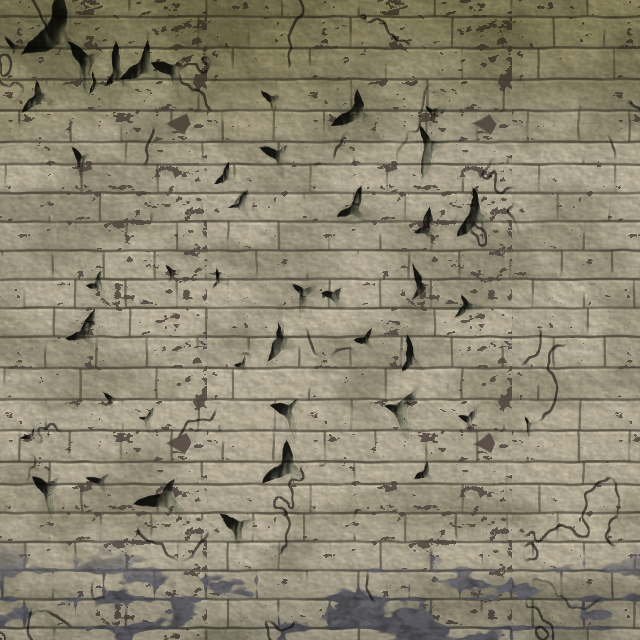
A Shadertoy shader for this texture:

```glsl
// Painted brick wall: 22 uneven courses of faint bricks under cream paint.
// A repeating tile carries the brickwork and small chips; hashed tears, cracks,
// a grimy top and a blue-grey worn foot are laid over the whole canvas.

const vec3 PAINT      = vec3(0.685, 0.655, 0.570);
const vec3 STAIN      = vec3(0.575, 0.550, 0.465);
const vec3 JOINT      = vec3(0.270, 0.255, 0.205);
const vec3 CHIP       = vec3(0.300, 0.260, 0.235);
const vec3 BARE       = vec3(0.340, 0.340, 0.375);
const vec3 GRIME_TINT = vec3(0.720, 0.720, 0.590);
const vec2 TILE       = vec2(0.4766, 0.5);     // two tiles down, just over two across
const vec2 TILE_START = vec2(0.323, 0.026);    // measured from the upper left
const float JOINT_WIDTH = 0.0015;
const float TEAR_CELLS  = 10.0;
const float TAU = 6.28319;

float hash(vec2 p) {
    vec3 q = fract(p.xyx * vec3(0.1031, 0.1030, 0.0973));
    q += dot(q, q.yzx + 33.33);
    return fract((q.x + q.y) * q.z);
}

float noise(vec2 p) {
    vec2 i = floor(p), f = fract(p);
    f = f * f * (3.0 - 2.0 * f);
    return mix(mix(hash(i), hash(i + vec2(1, 0)), f.x),
               mix(hash(i + vec2(0, 1)), hash(i + vec2(1, 1)), f.x), f.y);
}

float fbm(vec2 p) {
    float sum = 0.0, amp = 0.533;
    for (int i = 0; i < 4; i++) {
        sum += amp * noise(p);
        p = mat2(1.6, 1.2, -1.2, 1.6) * p + 17.3;
        amp *= 0.5;
    }
    return sum;
}

// Course index and course height for a position 0..1 down the tile
vec2 course(float f) {
    if (f < 0.391) return vec2(f / 0.09775, 0.09775);
    if (f < 0.461) return vec2(4.0 + (f - 0.391) / 0.07, 0.07);
    return vec2(5.0 + (f - 0.461) / 0.08983, 0.08983);
}

// Three-cusped rip: black beneath the upper left lip, fading to paint
void tear(inout vec3 col, vec2 p, vec2 seed, float size, float px) {
    p /= size;
    if (dot(p, p) > 2.5) return;
    p.x *= mix(0.9, 1.6, hash(seed + 3.7));
    float a = atan(p.y, p.x);
    float spoke = abs(fract(a * 3.0 / TAU + hash(seed)) - 0.5) * 2.0;
    float radius = mix(0.27, 1.0, pow(spoke, 2.6));
    radius *= 0.78 + 0.22 * cos(a + TAU * hash(seed + 8.1));
    float d = length(p) - radius;
    float soft = 1.2 * px / size + 0.02;
    float inside = 1.0 - smoothstep(-soft, soft, d);
    float light = dot(p, vec2(0.85, -0.5)) + 0.35 * (noise(p * vec2(9, 3) + seed) - 0.5);
    float shade = mix(0.13, 0.88, smoothstep(-0.3, 0.32, light));
    col *= 1.0 - 0.16 * (1.0 - smoothstep(0.0, 0.22, d)) * (1.0 - inside);
    col *= 1.0 + 0.16 * smoothstep(0.06, 0.0, abs(d - 0.05));
    col = mix(col, col * shade * vec3(0.97, 1.0, 0.97), inside);
}

void mainImage(out vec4 fragColor, in vec2 fragCoord) {
    vec2 uv = fragCoord / iResolution.xy;
    float px = 1.0 / iResolution.y;

    // Brickwork coordinates
    vec2 wobble = vec2(noise(uv * 45.0), noise(uv * 38.0 + 9.0)) - 0.5;
    vec2 wall = vec2(uv.x, 1.0 - uv.y) - TILE_START;
    vec2 t = mod(wall, TILE);
    vec2 bent = mod(wall + wobble * 0.0022, TILE);
    vec2 c = course(bent.y / TILE.y);
    float row = floor(c.x), height = c.y * TILE.y;
    float v = fract(c.x) * height;
    float above = v < height * 0.5 ? -v : height - v;
    float count = hash(vec2(row, 5.0)) < 0.25 ? 6.0 : 4.0;
    float b = bent.x / TILE.x * count + 0.5 * mod(row, 2.0) + 0.25 * hash(vec2(row, 2.0));
    float side = (fract(b + 0.5) - 0.5) * TILE.x / count;
    float nearJoint = exp(-min(abs(above), abs(side) * 1.6) * 180.0);

    // Paint: mottling, brick tone, fine relief
    vec3 col = mix(PAINT, STAIN, smoothstep(0.40, 0.72, fbm(uv * vec2(9, 15) + 4.0)));
    col *= 0.97 + 0.06 * hash(vec2(mod(floor(b), count), row));
    col *= 0.95 + 0.10 * noise(uv * 210.0);
    vec2 grain = t * vec2(65, 105);
    float flake = fbm(grain);
    col *= 1.0 + 0.34 * (flake - fbm(grain + vec2(0.22, -0.3)));

    // Joints: dark bed line with a lit arris, fainter upright joints
    float bed = 1.0 - smoothstep(JOINT_WIDTH - px * 0.5, JOINT_WIDTH + px, abs(above));
    float upright = 1.0 - smoothstep(0.0008, 0.0008 + 1.3 * px, abs(side));
    col *= 1.0 + 0.11 * exp(-pow((above + 0.004) / 0.0018, 2.0));
    col *= 1.0 - 0.10 * exp(-abs(above) * 190.0);
    col = mix(col, JOINT, bed * (0.45 + 0.4 * noise(uv * vec2(24, 60))));
    col = mix(col, JOINT, upright * 0.6 * smoothstep(0.25, 0.7, noise(uv * 34.0)));

    // Chips gather toward the right of each tile, the joints and the top
    float top = smoothstep(0.76, 0.97, uv.y);
    float wear = smoothstep(0.2, 0.95, t.x / TILE.x) * 0.10 + nearJoint * 0.07 + top * 0.05;
    wear += 0.16 * (noise(t * vec2(17, 25) + 6.0) - 0.5);
    float chip = smoothstep(0.0, 0.035, flake + wear - 0.795);
    col = mix(col, CHIP, chip * 0.85);
    vec2 flakeAt = (t - vec2(0.443, 0.167)) * vec2(1, 0.9) + wobble * 0.005;
    float kite = abs(flakeAt.x) + abs(flakeAt.y) + 0.5 * flakeAt.x;
    col = mix(col, CHIP, 0.85 * (1.0 - smoothstep(0.012, 0.014 + px, kite)));

    // Blue-grey worn foot, strongest along the joints
    float foot = 1.0 - smoothstep(0.08, 0.17, uv.y);
    float worn = fbm(uv * vec2(11, 24) + 31.0) + nearJoint * 0.17 + 0.12 * (flake - 0.5);
    float bare = smoothstep(0.60, 0.66, worn) * foot;
    col = mix(col, BARE * (0.55 + 0.9 * flake), bare * 0.88);

    // Hairline cracks along broken contours
    float field = fbm(uv * vec2(10, 8) + 52.0);
    float crack = abs(field - 0.5) / (fwidth(field) * iResolution.y + 0.001);
    float broken = smoothstep(0.62, 0.72, noise(uv * 13.0 + 70.0));
    col *= 1.0 - 0.55 * broken * (1.0 - smoothstep(0.0008, 0.0008 + px, crack));

    // Scattered tears, dense in the middle, fewer at left, rare at right
    vec2 ragged = uv + 0.010 * (vec2(fbm(uv * 42.0), fbm(uv * 42.0 + 20.0)) - 0.5);
    for (int k = 0; k < 9; k++) {
        vec2 cell = floor(uv * TEAR_CELLS) + vec2(k % 3 - 1, k / 3 - 1);
        vec2 at = (cell + 0.2 + 0.6 * vec2(hash(cell + 11.0), hash(cell + 47.0))) / TEAR_CELLS;
        float density = mix(0.5, 0.85, step(0.3, at.x)) * (1.0 - 0.93 * smoothstep(0.72, 0.8, at.x));
        density *= smoothstep(0.14, 0.24, at.y) * (1.0 - smoothstep(0.84, 0.94, at.y));
        float size = mix(0.022, 0.058, pow(hash(cell + 91.0), 1.6));
        if (hash(cell + 23.0) < density) tear(col, ragged - at, cell, size, px);
    }

    // Chain of large tears at the upper left
    for (int i = 0; i < 5; i++) {
        float s = float(i);
        vec2 at = vec2(0.09 + 0.046 * s, 0.89 + 0.055 * exp(-2.0 * s) + 0.008 * sin(s * 2.4));
        tear(col, ragged - at, vec2(s, 7.0), 0.05 + 0.035 * exp(-s), px);
    }

    // Grime from above and a dim foot
    col *= mix(vec3(1), GRIME_TINT, smoothstep(0.70, 1.0, uv.y + 0.1 * (noise(uv * 5.0) - 0.5)));
    col *= 1.0 - 0.16 * (1.0 - smoothstep(0.0, 0.16, uv.y));
    fragColor = vec4(clamp(col, 0.0, 1.0), 1.0);
}
```
